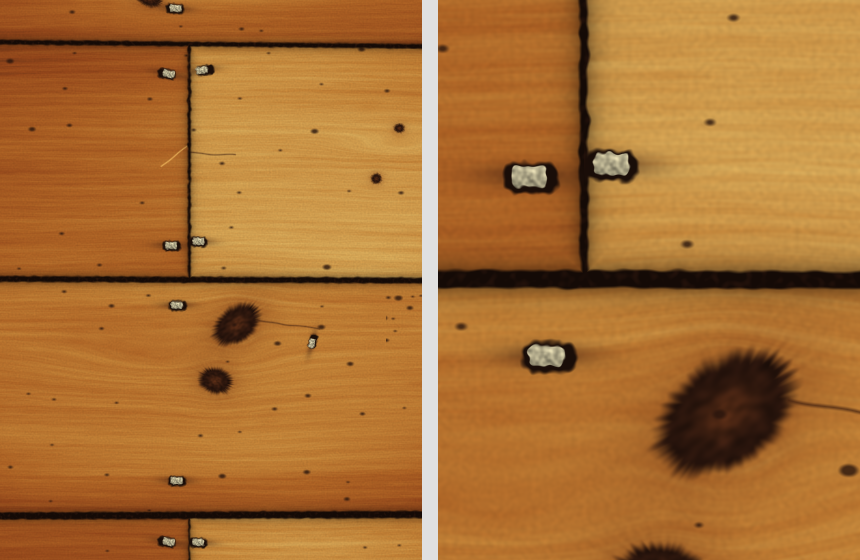
Left: the whole. Right: its middle third, enlarged.
Give the GLSL for this texture, as a Shadertoy shader.

```glsl
// Worn amber pine floorboards with knots, dark seams and square-headed nails.

const vec3 UMBER = vec3(0.38, 0.19, 0.09);
const vec3 RUST = vec3(0.57, 0.27, 0.10);
const vec3 AMBER = vec3(0.67, 0.38, 0.14);
const vec3 HONEY = vec3(0.75, 0.50, 0.21);
const vec3 STRAW = vec3(0.82, 0.63, 0.32);
const vec3 PITCH = vec3(0.10, 0.05, 0.03);
const vec3 METAL = vec3(0.68, 0.65, 0.53);
const float BOARD = 0.4205, FIRST_SEAM = 0.08, JOINT = 0.338;

// Knots: centre, then half-axes
const vec4 KNOTS[5] = vec4[5](
  vec4(0.423, 0.421, 0.041, 0.027), vec4(0.385, 0.320, 0.026, 0.020),
  vec4(0.267, 1.003, 0.020, 0.013), vec4(0.713, 0.771, 0.008, 0.007),
  vec4(0.672, 0.681, 0.008, 0.008));
const float TILTS[5] = float[5](0.65, -0.25, -0.3, 0.0, 0.4);

vec2 hash2(vec2 p) {
  vec3 q = fract(p.xyx * vec3(0.1031, 0.1030, 0.0973));
  q += dot(q, q.yzx + 33.33);
  return fract((q.xx + q.yz) * q.zy);
}

float corner(vec2 i, vec2 f, vec2 o) {
  return dot(hash2(i + o) * 2.0 - 1.0, f - o);
}

// Gradient noise, about -0.7 to 0.7
float noise(vec2 p) {
  vec2 i = floor(p), f = p - i, u = f * f * (3.0 - 2.0 * f), e = vec2(1, 0);
  return mix(mix(corner(i, f, e.yy), corner(i, f, e), u.x),
             mix(corner(i, f, e.yx), corner(i, f, e.xx), u.x), u.y);
}

float cover(float d, float soft) { return smoothstep(soft, -soft, d); }

float bump(vec2 q, vec2 size) { q /= size; return exp(-dot(q, q)); }

float box(vec2 q, vec2 size, float r) {
  q = abs(q) - size + r;
  return length(max(q, 0.0)) + min(max(q.x, q.y), 0.0) - r;
}

float segment(vec2 p, vec2 a, vec2 b) {
  vec2 v = b - a;
  return length(p - a - v * clamp(dot(p - a, v) / dot(v, v), 0.0, 1.0));
}

vec2 turn(vec2 q, float a) { return mat2(cos(a), -sin(a), sin(a), cos(a)) * q; }

vec3 woodRamp(float t) {
  vec3 c = mix(UMBER, RUST, clamp(t, 0.0, 1.0));
  c = mix(c, AMBER, clamp(t - 1.0, 0.0, 1.0));
  c = mix(c, HONEY, clamp(t - 2.0, 0.0, 1.0));
  return mix(c, STRAW, clamp(t - 3.0, 0.0, 1.3));
}

// Grain lines part around knots and close into eyes
float grainHeight(vec2 p) {
  float g = p.y + 0.008 * noise(p * vec2(3, 6));
  for (int i = 0; i < 5; i++) {
    vec2 d = p - KNOTS[i].xy;
    float a = KNOTS[i].w * KNOTS[i].w;
    g -= d.y * a * 1.3 / (dot(d, d) + a * 0.7);
  }
  g += 0.025 * bump(p - vec2(0.70, 0.735), vec2(0.11, 0.02));
  return g + 0.04 * bump(p - vec2(0.29, 0.345), vec2(0.2, 0.045));
}

float grainTone(float x, float g, float seed) {
  return 0.65 * noise(vec2(x * 1.6 + seed, g * 24.0))
       + 0.70 * noise(vec2(x * 2.5 - seed, g * 135.0))
       + 0.35 * noise(vec2(x * 26.0 + seed, g * 420.0));
}

vec3 addKnot(vec3 col, vec2 d, vec2 size, float tilt, float px) {
  vec2 q = turn(d, tilt) / size;
  float r = length(q) * (1.0 + 0.14 * noise(q * 2.0 + size * 900.0));
  float rays = 0.5 + noise(q / max(length(q), 0.01) * 9.0);
  float halo = exp(-1.6 * max(r - 0.8, 0.0));
  col = mix(col, RUST * 0.8, 0.75 * halo * (0.55 + 0.45 * rays));
  vec3 core = mix(PITCH * 1.5, UMBER, 0.75 * exp(-5.0 * r * r));
  core *= 1.0 + 0.5 * noise(q * 5.0);
  return mix(col, core, cover(r - 1.0 - 0.15 * rays, 0.16 + px / size.y));
}

vec3 addNail(vec3 col, vec2 q, float seed, float px) {
  float rough = 0.003 * noise(q * 190.0 + seed * 40.0);
  q = turn(q, (seed - 0.5) * 0.35);
  col = mix(col, PITCH * 2.0, 0.5 * bump(q, vec2(0.03, 0.007)));
  vec2 lean = vec2((seed - 0.35) * 0.01, -0.001);
  float hole = box(q - lean, vec2(0.016, 0.0088), 0.007) + rough;
  col = mix(col, PITCH, cover(hole, px + 0.001));
  vec3 metal = METAL * (1.0 + 0.6 * noise(q * 330.0 + seed) + q.y * 20.0);
  return mix(col, metal, cover(box(q, vec2(0.0105, 0.0062), 0.003) + rough, px));
}

// Scattered pinholes, at most one per cell
float specks(vec2 p, vec2 cell, float amount, float px) {
  vec2 id = floor(p / cell), k = hash2(id + 51.0);
  vec2 q = p - (id + 0.2 + 0.6 * hash2(id + 7.0)) * cell;
  float r = mix(0.0012, 0.0042, k.y * k.y);
  return step(k.x, amount) * cover(length(q * vec2(0.65, 1)) - r, px + 0.0008);
}

// Ragged seams filled with dirt
vec3 addSeams(vec3 col, vec2 p, float edge, float gap, float joint, float px) {
  float split = min(edge - gap, joint) + 0.002 * noise(p * vec2(90, 130));
  col *= 1.0 - 0.35 * exp(-max(split, 0.0) * 160.0);
  vec3 filth = PITCH * (0.8 + 1.2 * max(noise(p * 210.0), 0.0));
  return mix(col, filth, cover(split, px + 0.0006));
}

void mainImage(out vec4 fragColor, in vec2 fragCoord) {
  float px = 1.0 / iResolution.y;
  vec2 p = fragCoord * px;

  // Board layout: every other row has a butt joint
  float y = p.y + (p.x - 0.377) * 0.0165 * (p.y - 0.3) - FIRST_SEAM;
  float row = floor(y / BOARD), ly = y - row * BOARD;
  float jointed = mod(row, 2.0), right = jointed * step(JOINT, p.x);
  float seed = row * 7.3 + right * 3.1;

  // Wood tone, grain and uneven varnish
  vec2 fromCentre = p - vec2(0.43, 0.5);
  float tone = mix(2.95, mix(2.25, 3.75, right), jointed);
  tone -= 0.9 * (1.0 - jointed) * smoothstep(0.12, 0.0, ly);
  tone -= 2.4 * dot(fromCentre, fromCentre);
  tone += grainTone(p.x, grainHeight(p), seed) + 0.6 * noise(p * vec2(3, 7) + seed);
  vec3 col = woodRamp(tone) * (1.0 + 0.07 * noise(p * 300.0));

  // Knots, pinholes, cracks and a pale scratch
  for (int i = 0; i < 5; i++)
    col = addKnot(col, p - KNOTS[i].xy, KNOTS[i].zw, TILTS[i], px);
  float cluster = step(0.69, p.x) * step(abs(p.y - 0.43), 0.05);
  float holes = max(specks(p, vec2(0.075, 0.062), 0.45, px),
                    cluster * specks(p, vec2(0.024, 0.02), 0.6, px));
  col = mix(col, PITCH * 1.6, 0.8 * holes);
  vec2 w = p + vec2(0, 0.004 * noise(p * 28.0));
  float crack = min(segment(w, vec2(0.46, 0.428), vec2(0.57, 0.412)),
                    segment(w, vec2(0.34, 0.727), vec2(0.42, 0.723)));
  col = mix(col, UMBER * 0.7, 0.75 * cover(crack - 0.0008, px + 0.0006));
  float scratch = segment(w, vec2(0.288, 0.703), vec2(0.335, 0.739));
  col = mix(col, STRAW * 1.15, 0.85 * cover(scratch - 0.001, px));

  // Seams, wider toward the bottom
  float gap = mix(0.0062, 0.004, clamp(floor(y / BOARD + 0.5) * 0.5, 0.0, 1.0));
  float joint = abs(p.x - JOINT + 0.002 * noise(p.yy * 70.0));
  joint = mix(1.0, joint - (row < 0.0 ? 0.0012 : 0.0024), jointed);
  col = addSeams(col, p, min(ly, BOARD - ly), gap, joint, px);

  // Nails near both edges of each board, paired across joints
  float upper = step(BOARD * 0.5, ly);
  vec2 h = hash2(vec2(row + 20.0, upper * 5.0 + right * 2.0 + 3.0));
  vec2 nail = vec2(mix(0.316, JOINT + mix(-0.032, 0.018, right), jointed),
                   mix(0.065, BOARD - 0.05, upper)) + (h - 0.5) * 0.01;
  col = addNail(col, vec2(p.x, ly) - nail, h.x, px);
  col = addNail(col, turn(p - vec2(0.557, 0.387), 1.2) * 1.25, 0.8, px);

  fragColor = vec4(clamp(col, 0.0, 1.0), 1.0);
}
```
